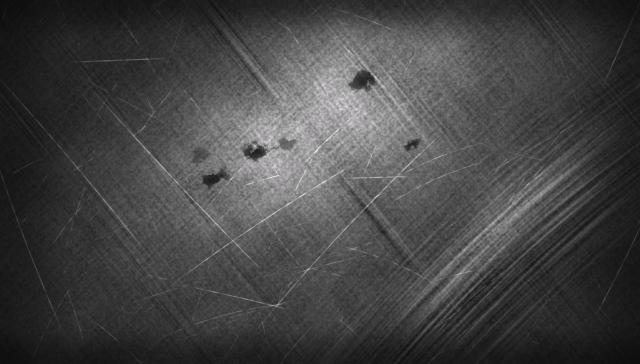
Reproduce this texture procedurally as a Shadertoy shader.

```glsl
vec2 hash2(vec2 p) {
    vec3 q = fract(p.xyx * vec3(0.1031, 0.1030, 0.0973));
    q += dot(q, q.yzx + 33.33);
    return fract((q.xx + q.yz) * q.zy);
}

float gradientCorner(vec2 cell, vec2 offset) {
    float a = 6.2832 * hash2(cell).x;
    return dot(vec2(cos(a), sin(a)), offset);
}

float gradientNoise(vec2 p) {
    vec2 i = floor(p), f = fract(p);
    vec2 u = f * f * f * (f * (f * 6.0 - 15.0) + 10.0);
    vec2 e = vec2(1.0, 0.0);
    return mix(mix(gradientCorner(i, f), gradientCorner(i + e, f - e), u.x),
               mix(gradientCorner(i + e.yx, f - e.yx), gradientCorner(i + 1.0, f - 1.0), u.x), u.y);
}

float fbm(vec2 p) {
    float sum = 0.0, amp = 0.6;
    for (int i = 0; i < 5; i++) {
        sum += amp * gradientNoise(p);
        p = mat2(1.6, 1.2, -1.2, 1.6) * p + 7.3;
        amp *= 0.55;
    }
    return sum;
}

// Coordinates along and across a direction
vec2 along(vec2 p, float angle) {
    vec2 d = vec2(cos(angle), sin(angle));
    return vec2(dot(p, d), dot(p, vec2(-d.y, d.x)));
}

float glow(vec2 p, vec2 center, float angle, vec2 radii) {
    vec2 q = along(p - center, angle) / radii;
    return exp(-dot(q, q));
}

float band(float x, float center, float width) {
    float d = (x - center) / width;
    return exp(-d * d);
}

// Thin bent stroke that fades toward both ends
float stroke(vec2 q, float halfLength, float bend, float width) {
    float y = abs(q.y + bend * (q.x * q.x - halfLength * halfLength));
    float soft = 0.7 / iResolution.y;
    return (1.0 - smoothstep(max(width - soft, 0.0), width + soft, y))
         * (1.0 - smoothstep(0.5 * halfLength, halfLength, abs(q.x)));
}

// Short random scratches, mostly following two directions
float scatteredScratches(vec2 p) {
    float sum = 0.0;
    for (int i = 0; i < 130; i++) {
        vec2 place = hash2(vec2(float(i), 3.7)) * vec2(1.8, 1.05);
        vec2 shape = hash2(vec2(float(i), 19.1));
        vec2 look = hash2(vec2(float(i), 41.9));
        float angle = (look.x < 0.62 ? 0.8 : -0.75) + (shape.x - 0.5) * 1.1;
        float halfLength = 0.03 + 0.19 * shape.y * shape.y;
        sum += stroke(along(p - place, angle), halfLength, (look.y - 0.5) * 1.2, 0.0011)
             * (0.25 + 0.75 * look.y);
    }
    return sum;
}

float longScratches(vec2 p) {
    vec4 ends[10] = vec4[10](
        vec4(0.95, 0.51, 1.12, 0.515), vec4(0.53, 0.21, 0.79, 0.15),
        vec4(-0.02, 0.60, 0.17, 0.10), vec4(0.0, 0.78, 0.38, 0.33),
        vec4(1.66, 0.77, 1.77, 1.02), vec4(1.64, 0.14, 1.77, 0.40),
        vec4(0.70, 0.08, 1.24, 0.65), vec4(0.20, 0.83, 0.45, 0.84),
        vec4(0.25, 0.76, 0.74, 0.24), vec4(0.48, 0.22, 0.98, 0.55));
    float sum = 0.0;
    for (int i = 0; i < 10; i++) {
        vec2 a = ends[i].xy, d = ends[i].zw - a;
        vec2 q = along(p - a - 0.5 * d, atan(d.y, d.x));
        sum += stroke(q, 0.58 * length(d), 0.1 * sin(float(i) * 2.3), 0.0014);
    }
    return sum;
}

// Ragged dark pits with specks around them
float stains(vec2 p) {
    vec4 spots[6] = vec4[6](
        vec4(0.703, 0.582, 0.040, 1.0), vec4(0.585, 0.508, 0.043, 0.9),
        vec4(0.998, 0.779, 0.043, 0.9), vec4(1.130, 0.603, 0.023, 0.9),
        vec4(0.550, 0.575, 0.035, 0.4), vec4(0.780, 0.605, 0.032, 0.5));
    float rough = fbm(p * 32.0), sum = 0.0;
    for (int i = 0; i < 6; i++) {
        vec2 q = along(p - spots[i].xy, 0.35) / vec2(1.25, 0.75);
        float r = length(q) / spots[i].z;
        sum += spots[i].w * smoothstep(0.1, 0.65, 1.0 - r + 1.5 * rough) * exp(-0.8 * r * r);
    }
    return min(sum, 1.0);
}

void mainImage(out vec4 fragColor, in vec2 fragCoord) {
    vec2 p = fragCoord / iResolution.y;
    vec2 uv = fragCoord / iResolution.xy;

    // Broad light on the plate
    float light = 0.115 + 0.23 * glow(p, vec2(0.98, 0.57), 0.5, vec2(0.68, 0.48))
                + 0.34 * glow(p, vec2(0.84, 0.66), 0.5, vec2(0.42, 0.19));
    float sheen = glow(p, vec2(1.38, 0.37), 0.74, vec2(0.25, 0.065));
    light += 0.23 * sheen;

    // Mottled, finely brushed surface
    float cloud = fbm(p * 5.0);
    vec2 fall = along(p - vec2(0.548, 1.0), -0.896);
    vec2 rise = along(p - vec2(1.38, 0.37), 0.74);
    float grain = gradientNoise(p * 145.0) + 0.7 * gradientNoise(p * 75.0);
    float brushed = gradientNoise(fall * vec2(5.0, 120.0)) + gradientNoise(rise * vec2(6.0, 130.0));
    float tone = light * (1.0 + 0.35 * cloud + 0.24 * grain + 0.16 * brushed);

    // Parallel groove bundles falling to the right
    float bundles = band(fall.y, 0.0, 0.035) + 0.7 * band(fall.y, 0.266, 0.045)
                  + 0.6 * band(fall.y, -0.371, 0.025) + 0.8 * band(fall.y, 0.713, 0.04)
                  + 0.8 * band(fall.y, -0.59, 0.05);
    float groove = gradientNoise(vec2(fall.x * 2.0, fall.y * 125.0));
    tone += bundles * (0.05 + 0.6 * light) * groove * smoothstep(-0.5, 0.3, gradientNoise(fall * vec2(3.0, 12.0)));

    // Brushed streaks rising through the lower right
    float sweep = glow(p, vec2(1.38, 0.32), 0.74, vec2(0.55, 0.16));
    float bentAcross = rise.y + 0.12 * rise.x * rise.x;
    float streak = gradientNoise(vec2(rise.x * 2.5, bentAcross * 115.0));
    tone += sweep * (0.24 * streak + 0.25 * max(streak - 0.15, 0.0));

    // Scratches, broken up by wear
    float wear = smoothstep(-0.45, 0.35, gradientNoise(p * 45.0));
    tone += scatteredScratches(p) * wear * (0.09 + 0.35 * light);
    tone += longScratches(p) * (0.4 + 0.6 * wear) * (0.16 + 0.35 * light);

    // Pale dust and dark pits
    float dust = smoothstep(0.42, 0.65, gradientNoise(p * 95.0 + 4.0)) * smoothstep(-0.1, 0.4, cloud);
    tone += 0.15 * dust;
    tone *= 1.0 - 0.82 * stains(p);

    // Dark border
    vec2 edge = min(uv, 1.0 - uv);
    tone *= mix(0.6, 1.0, smoothstep(0.0, 0.13, edge.x)) * mix(0.55, 1.0, smoothstep(0.0, 0.12, edge.y));
    vec3 tint = mix(vec3(1.0, 0.99, 1.0), vec3(0.98, 1.0, 1.02), sheen * streak);
    fragColor = vec4(clamp(tone * tint + 0.015, 0.0, 1.0), 1.0);
}
```
